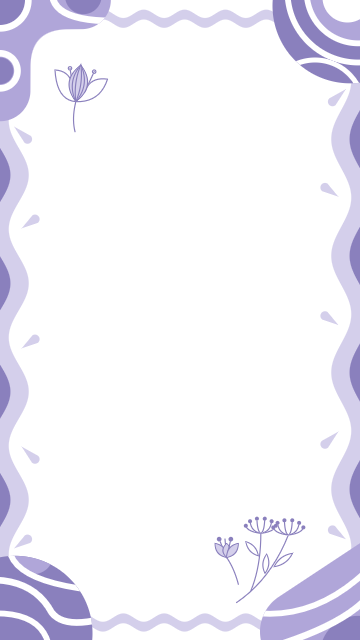
This background is drawn by a Shadertoy shader. Its source:

```glsl
const float TAU = 6.2831853;
const float INK = 0.007;
const vec2 CANVAS = vec2(4.32, 7.68);
const vec3 WHITE = vec3(1.0);
const vec3 PALE = vec3(0.83, 0.81, 0.92);
const vec3 LILAC = vec3(0.69, 0.65, 0.85);
const vec3 VIOLET = vec3(0.54, 0.50, 0.74);

void paint(inout vec3 col, vec3 tint, float d, float px) {
  col = mix(col, tint, clamp(0.5 - d / px, 0.0, 1.0));
}

float disc(vec2 p, vec2 c, float r) { return length(p - c) - r; }

float ring(vec2 p, vec2 c, float r, float w) { return abs(disc(p, c, r)) - w; }

// Capsule whose radius runs from ra to rb
float taper(vec2 p, vec2 a, vec2 b, float ra, float rb) {
  vec2 ab = b - a;
  float h = clamp(dot(p - a, ab) / dot(ab, ab), 0.0, 1.0);
  return length(p - a - ab * h) - mix(ra, rb, h);
}

// Quadratic stroke; ends holds start and finish
float curve(vec2 p, vec4 ends, vec2 bend, float w) {
  float d = 1e3;
  vec2 last = ends.xy;
  for (int i = 1; i <= 10; i++) {
    float t = float(i) / 10.0;
    vec2 next = mix(mix(ends.xy, bend, t), mix(bend, ends.zw, t), t);
    d = min(d, taper(p, last, next, w, w));
    last = next;
  }
  return d;
}

// Outlined leaf between two tips
void leaf(inout vec3 col, vec3 fill, vec2 p, vec2 a, vec2 b, float w, float px) {
  vec2 ab = b - a, q = p - a;
  float h = dot(q, ab) / dot(ab, ab);
  float side = abs(q.x * ab.y - q.y * ab.x) / length(ab);
  float d = side - w * 4.0 * h * (1.0 - h);
  paint(col, fill, d, px);
  paint(col, VIOLET, abs(d) - INK, px);
}

float smoothMin(float a, float b, float k) {
  float h = max(k - abs(a - b), 0.0) / k;
  return min(a, b) - h * h * k * 0.25;
}

// Waves and drops; q.x is the distance from the side
void sideBorder(inout vec3 col, vec2 q, float crest, float period, vec3 rows, float px) {
  float wave = cos(TAU * (q.y - crest) / period);
  paint(col, PALE, (q.x - 0.225 - 0.12 * wave) * 0.87, px);
  paint(col, VIOLET, (q.x - 0.125 * wave) * 0.87, px);
  for (int i = 0; i < 5; i++) {
    float k = float(i) - 2.0;
    vec2 bulb = vec2(abs(k) > 1.5 ? 0.33 : 0.42, rows.x + k * (rows.y - rows.z * abs(k)));
    vec2 tip = bulb + vec2(-0.16, i % 3 == 0 ? -0.15 : 0.11);
    paint(col, PALE, taper(q, bulb, tip, 0.055, 0.0), px);
  }
}

// Blob with dark patches and white stripes
void blob(inout vec3 col, vec3 base, vec3 patchTint, float shape, float patches, float lines, float px) {
  paint(col, base, shape, px);
  paint(col, patchTint, max(shape, patches), px);
  paint(col, WHITE, max(shape, lines), px);
}

void topCorners(inout vec3 col, vec2 p, float px) {
  vec2 low = vec2(0.0, 0.85), hub = vec2(4.30, -0.10);
  float shape = smoothMin(taper(p, vec2(0), vec2(0.0, 1.09), 0.37, 0.365),
                          taper(p, vec2(0), vec2(0.98, 0.0), 0.36, 0.35), 0.44);
  float dark = min(disc(p, vec2(0), 0.30), min(disc(p, low, 0.16), disc(p, vec2(1.0, -0.05), 0.22)));
  float lines = min(ring(p, vec2(0), 0.34, 0.04), ring(p, low, 0.21, 0.04));
  lines = min(lines, curve(p, vec4(0.64, 0.0, 1.25, 0.25), vec2(0.72, 0.23), 0.04));
  blob(col, LILAC, VIOLET, shape, dark, lines, px);
  lines = min(ring(p, hub, 0.85, 0.035), ring(p, vec2(3.78, 1.30), 0.58, 0.03));
  lines = min(lines, min(ring(p, hub, 0.62, 0.035), disc(p, vec2(4.17, -0.03), 0.30)));
  blob(col, VIOLET, LILAC, disc(p, vec2(4.20, 0.07), 0.93), disc(p, hub, 0.60), lines, px);
}

void bottomCorners(inout vec3 col, vec2 p, float px) {
  float lines = min(curve(p, vec4(0.13, 6.66, 1.10, 7.08), vec2(0.25, 6.98), 0.035),
                    curve(p, vec4(-0.05, 6.96, 0.62, 7.35), vec2(0.42, 6.98), 0.04));
  lines = min(lines, curve(p, vec4(0.62, 7.35, 1.12, 7.45), vec2(0.75, 7.52), 0.04));
  lines = min(lines, curve(p, vec4(-0.05, 7.36, 0.58, 7.72), vec2(0.48, 7.36), 0.035));
  blob(col, VIOLET, LILAC, disc(p, vec2(0.18, 7.60), 0.93), disc(p, vec2(0.40, 6.65), 0.24), lines, px);
  lines = min(curve(p, vec4(3.10, 7.36, 4.40, 6.85), vec2(3.80, 7.42), 0.035),
              curve(p, vec4(3.40, 7.72, 4.40, 7.18), vec2(4.12, 7.48), 0.04));
  float shape = taper(p, vec2(3.62, 7.58), vec2(4.80, 6.80), 0.50, 0.50);
  blob(col, LILAC, VIOLET, shape, disc(p, vec2(4.30, 7.85), 0.46), lines, px);
}

void tulip(inout vec3 col, vec2 p, vec2 base, float px) {
  float d = curve(p, vec4(base, 0.90, 1.58), vec2(0.86, 1.42), INK);
  for (int i = 0; i < 2; i++) {
    float s = float(i);
    vec2 tip = mix(vec2(0.66, 0.84), vec2(1.29, 0.95), s);
    vec2 inner = mix(vec2(0.88, 1.08), vec2(1.02, 1.10), s);
    vec2 stamen = mix(vec2(0.84, 0.82), vec2(1.13, 0.86), s);
    d = min(d, curve(p, vec4(base, tip), mix(vec2(0.68, 1.20), vec2(1.20, 1.23), s), INK));
    d = min(d, curve(p, vec4(tip, inner), mix(vec2(0.86, 0.85), vec2(1.08, 0.92), s), INK));
    d = min(d, min(ring(p, stamen, 0.02, INK), taper(p, stamen, inner, INK, INK)));
  }
  paint(col, VIOLET, d, px);
  for (int i = 0; i < 3; i++)
    leaf(col, PALE, p, base, vec2(0.97, 0.78), 0.11 - 0.04 * float(i), px);
}

// Stem with a fan of buds
float umbel(vec2 p, vec2 root, vec2 bend, vec2 top) {
  float d = curve(p, vec4(root, top), bend, INK);
  for (int i = 0; i < 6; i++) {
    float a = float(i) * 0.5 - 1.25;
    vec2 head = top + vec2(0.19 * sin(a), -0.05 - 0.13 * cos(a));
    d = min(d, curve(p, vec4(top, head), top + vec2(0.17 * sin(a), -0.02), INK));
    d = min(d, disc(p, head, 0.024));
  }
  return d;
}

void sprigs(inout vec3 col, vec2 p, vec2 cup, float px) {
  float d = curve(p, vec4(2.86, 7.01, cup), vec2(2.81, 6.82), INK);
  d = min(d, umbel(p, vec2(2.84, 7.23), vec2(3.25, 6.95), vec2(3.46, 6.42)));
  d = min(d, umbel(p, vec2(3.01, 7.09), vec2(3.13, 6.80), vec2(3.13, 6.40)));
  paint(col, VIOLET, d, px);
  leaf(col, WHITE, p, vec2(3.10, 6.67), vec2(2.95, 6.50), 0.035, px);
  leaf(col, WHITE, p, vec2(3.18, 6.88), vec2(3.20, 6.65), 0.035, px);
  leaf(col, WHITE, p, vec2(3.29, 6.80), vec2(3.51, 6.64), 0.035, px);
  for (float a = -1.0; a < 1.5; a++) {
    vec2 head = cup + vec2(0.07 * a - 0.02, -0.22);
    paint(col, VIOLET, min(taper(p, cup, head, INK, INK), disc(p, head, 0.028 * abs(a))), px);
    leaf(col, PALE, p, cup, cup + vec2(0.14 * a, -0.17), 0.045, px);
  }
}

void mainImage(out vec4 fragColor, in vec2 fragCoord) {
  vec2 p = fragCoord / iResolution.xy * CANVAS;
  p.y = CANVAS.y - p.y;
  float px = CANVAS.y / iResolution.y;
  vec3 col = WHITE;
  float wave = 0.05 * cos(TAU * (p.x - 1.48) / 0.49);
  paint(col, PALE, min(abs(p.y - 0.225 - wave), abs(p.y - 7.47 + wave)) * 0.88 - 0.052, px);
  sideBorder(col, p, 2.10, 1.30, vec3(4.07, 1.68, 0.24), px);
  sideBorder(col, vec2(CANVAS.x - p.x, p.y), 1.67, 1.40, vec3(3.79, 1.795, 0.255), px);
  topCorners(col, p, px);
  bottomCorners(col, p, px);
  tulip(col, p, vec2(0.91, 1.22), px);
  sprigs(col, p, vec2(2.72, 6.69), px);
  fragColor = vec4(col, 1.0);
}
```
